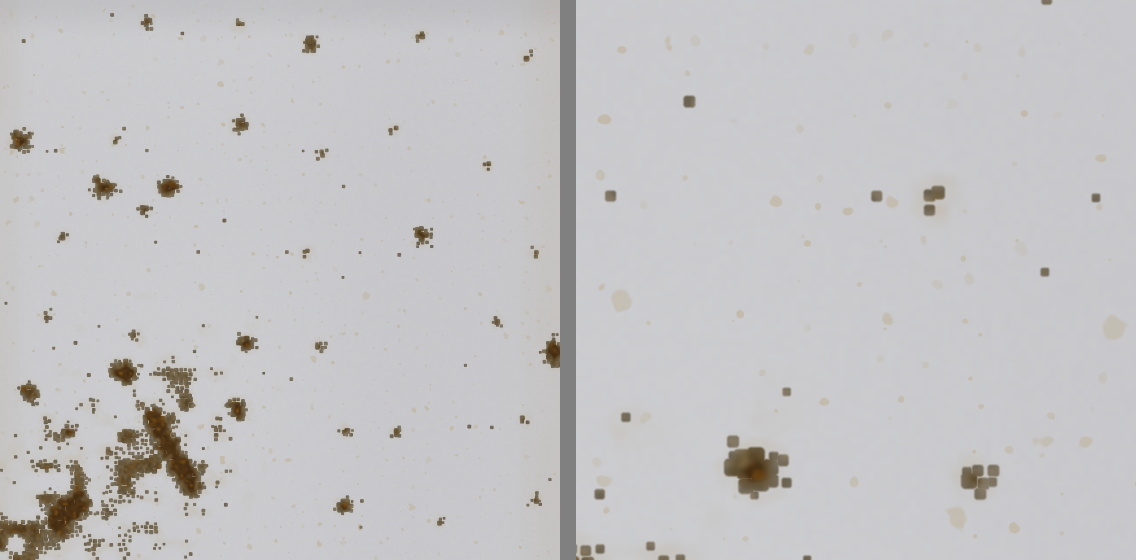
Left, the full canvas; right, a detail of the centre.
This texture is drawn by a three.js fragment shader. Its source:

```glsl
// Crumbly brown rust colonies and faint yellow stains on a pale grey sheet.
varying vec2 vUv;

const vec3 COOL_GREY = vec3(0.797, 0.798, 0.810);
const vec3 SHADE_GREY = vec3(0.778, 0.778, 0.792);
const vec3 WARM_GREY = vec3(0.772, 0.760, 0.748);
const vec3 STAIN = vec3(0.74, 0.69, 0.58);
const vec3 THIN_RUST = vec3(0.47, 0.43, 0.36);
const vec3 OLIVE_RUST = vec3(0.41, 0.34, 0.22);
const vec3 DEEP_RUST = vec3(0.29, 0.19, 0.08);
const vec3 AMBER_RUST = vec3(0.42, 0.27, 0.08);

float hash(vec2 p) {
  vec3 q = fract(p.xyx * 0.1031);
  q += dot(q, q.yzx + 33.33);
  return fract((q.x + q.y) * q.z);
}

vec2 hash2(vec2 p) {
  return vec2(hash(p + 17.3), hash(p + 71.9));
}

float noise(vec2 p) {
  vec2 i = floor(p), f = fract(p);
  f = f * f * (3.0 - 2.0 * f);
  return mix(mix(hash(i), hash(i + vec2(1.0, 0.0)), f.x),
             mix(hash(i + vec2(0.0, 1.0)), hash(i + 1.0), f.x), f.y);
}

float segmentDistance(vec2 p, vec2 a, vec2 b) {
  vec2 d = b - a;
  return length(p - a - d * clamp(dot(p - a, d) / dot(d, d), 0.0, 1.0));
}

// Depth inside a ragged round colony, negative outside.
float colony(vec2 p, vec2 centre, float radius, float ragged) {
  return radius * (1.0 + ragged) - length(p - centre);
}

// One small colony at random in most cells of a coarse lattice.
float scatteredColonies(vec2 p, float cells, float ragged) {
  vec2 id = floor(p * cells);
  vec2 centre = (id + 0.22 + 0.56 * hash2(id)) / cells;
  float radius = 0.004 + 0.012 * pow(hash(id + 5.7), 4.0);
  return hash(id + 43.1) < 0.85 ? colony(p, centre, radius, ragged) : -1.0;
}

// Depth of the whole rust growth: main colonies, streak and broken crust.
float rustDepth(vec2 p) {
  float ragged = 0.9 * (noise(p * 75.0) - 0.5);
  float depth = scatteredColonies(p, 6.0, ragged);
  depth = max(depth, colony(p, vec2(0.185, 0.664), 0.017, ragged));
  depth = max(depth, colony(p, vec2(0.302, 0.665), 0.014, ragged));
  depth = max(depth, colony(p, vec2(0.224, 0.333), 0.020, ragged));
  depth = max(depth, colony(p, vec2(0.052, 0.300), 0.015, ragged));
  depth = max(depth, colony(p, vec2(0.995, 0.370), 0.018, ragged));
  float streak = segmentDistance(p, vec2(0.275, 0.252), vec2(0.341, 0.134));
  depth = max(depth, 0.019 * (1.0 + ragged) - streak);
  float patchDist = segmentDistance(p, vec2(0.10, 0.07), vec2(0.14, 0.10));
  depth = max(depth, 0.023 * (1.0 + 1.4 * ragged) - patchDist);
  float reach = segmentDistance(p, vec2(0.02, 0.01), vec2(0.31, 0.25));
  float crust = noise(p * 36.0) - 0.70 - 3.0 * max(reach - 0.03, 0.0);
  return max(depth, 0.03 * crust);
}

float roundedBox(vec2 p, float halfSize) {
  float corner = halfSize * 0.55;
  return length(max(abs(p) - halfSize + corner, 0.0)) - corner;
}

// Distance to the union of little square grains that fill the growth.
float grainDistance(vec2 p, float cells) {
  float d = 1.0;
  for (int y = -1; y <= 1; y++) {
    for (int x = -1; x <= 1; x++) {
      vec2 id = floor(p * cells) + vec2(float(x), float(y));
      vec2 centre = (id + 0.5 + 0.5 * (hash2(id) - 0.5)) / cells;
      float depth = rustDepth(centre);
      float chance = 0.002 + pow(smoothstep(-0.018, 0.002, depth), 3.0);
      float size = mix(0.0024, 0.0036, hash(id + 9.2));
      size = mix(size, 0.0055, smoothstep(-0.003, 0.003, depth));
      if (hash(id + 3.4) < chance) d = min(d, roundedBox(p - centre, size));
    }
  }
  return d;
}

// Soft irregular flecks, one per cell, each with its own strength.
float flecks(vec2 p, float cells, float share, float maxRadius) {
  vec2 id = floor(p * cells);
  vec2 centre = (id + 0.25 + 0.5 * hash2(id + 29.0)) / cells;
  float radius = maxRadius * mix(0.3, 1.0, pow(hash(id + 61.0), 2.0));
  float d = length(p - centre) + radius * 1.5 * (noise(p * 190.0) - 0.5);
  float strength = step(hash(id + 13.0), share) * mix(0.15, 0.6, hash(id + 87.0));
  return strength * (1.0 - smoothstep(radius * 0.6, radius * 1.1, d));
}

vec3 sheet(vec2 p) {
  float shade = 0.6 * smoothstep(0.4, 0.75, p.x) + 0.5 * (noise(p * 3.0) - 0.4);
  vec3 colour = mix(COOL_GREY, SHADE_GREY, clamp(shade, 0.0, 1.0));
  float sides = smoothstep(0.88, 1.0, p.x) + 0.7 * smoothstep(0.07, 0.0, p.x);
  colour = mix(colour, WARM_GREY, min(sides, 1.0) * mix(0.5, 1.0, noise(p * 7.0)));
  colour -= 0.04 * smoothstep(0.92, 1.0, p.y);
  return colour + 0.008 * (noise(p * 240.0) - 0.5);
}

void main() {
  float depth = rustDepth(vUv);
  float mottle = noise(vUv * 120.0);
  vec3 colour = sheet(vUv);
  float halo = smoothstep(-0.016, 0.0, depth) * mix(0.1, 0.4, mottle);
  float stain = max(flecks(vUv, 24.0, 0.5, 0.006), flecks(vUv + 0.37, 41.0, 0.4, 0.0035));
  colour = mix(colour, STAIN, max(halo, stain));

  vec3 rust = mix(THIN_RUST, OLIVE_RUST, smoothstep(-0.004, 0.004, depth));
  vec3 core = mix(DEEP_RUST, AMBER_RUST, smoothstep(0.55, 0.95, mottle));
  rust = mix(rust, core, smoothstep(0.002, 0.012, depth + 0.008 * (mottle - 0.5)));
  rust *= 0.88 + 0.24 * noise(vUv * 210.0);
  float cover = 1.0 - smoothstep(-0.001, 0.001, grainDistance(vUv, 128.0));
  gl_FragColor = vec4(mix(colour, rust, cover), 1.0);
}
```
